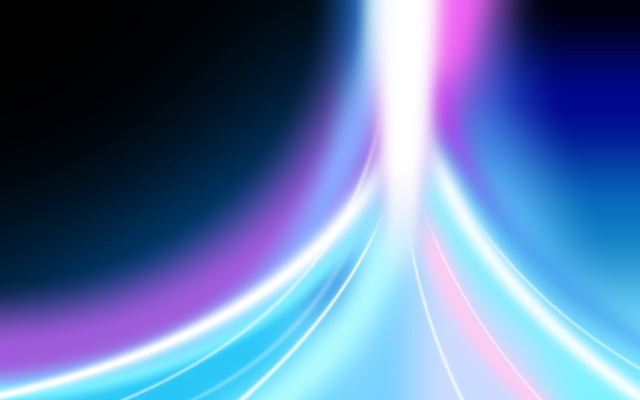
This background is drawn by a Shadertoy shader. Its source:

```glsl
// Glowing ribbons of light that pour from a white stem and fan out to both sides.
// Elliptic fields split the backdrop into colour zones; soft strokes along
// quadratic curves add the bright streaks, coloured bands and fine threads.

const vec3 WHITE = vec3(1.0);
const vec3 CYAN = vec3(0.50, 0.95, 1.0);
const vec3 AQUA = vec3(0.16, 0.78, 0.97);
const vec3 AZURE = vec3(0.16, 0.52, 0.95);
const vec3 PERIWINKLE = vec3(0.54, 0.66, 1.0);
const vec3 PURPLE = vec3(0.62, 0.36, 0.86);
const vec3 MAGENTA = vec3(0.92, 0.38, 0.95);
const vec3 LAVENDER = vec3(0.79, 0.86, 1.0);
const vec3 PINK = vec3(1.0, 0.80, 0.95);
const vec3 NAVY = vec3(0.0, 0.24, 0.45);

// Ellipse field, prolonged straight upward: negative inside, zero on the rim.
float archField(vec2 p, vec2 centre, vec2 radius) {
    vec2 q = (p - centre) / radius;
    return length(vec2(q.x, max(q.y, 0.0))) - 1.0;
}

// Distance to a quadratic curve and the parameter of its nearest point.
vec2 curveDistance(vec2 p, vec2 a, vec2 b, vec2 c) {
    float t = clamp((p.y - a.y) / (c.y - a.y), 0.0, 1.0);
    vec2 offset = p - a;
    for (int i = 0; i < 9; i++) {
        offset = p - mix(mix(a, b, t), mix(b, c, t), t);
        vec2 tangent = 2.0 * mix(b - a, c - b, t);
        t = clamp(t + 0.75 * dot(offset, tangent) / dot(tangent, tangent), 0.0, 1.0);
    }
    return vec2(length(p - mix(mix(a, b, t), mix(b, c, t), t)), t);
}

// Soft stroke whose width runs from widths.x to widths.y and fades in at its start.
float stroke(vec2 p, vec2 a, vec2 b, vec2 c, vec2 widths) {
    vec2 d = curveDistance(p, a, b, c);
    float r = d.x / mix(widths.x, widths.y, d.y);
    return exp(-r * r) * smoothstep(0.0, 0.28, d.y);
}

// Dark field, purple ribbon and pale inner ribbon on the left.
vec3 leftZone(vec2 p, float outer, float inner) {
    float depth = max(-outer, 0.0);
    vec3 night = NAVY * exp(-5.5 * depth * depth - 1.2 * depth);
    night *= smoothstep(-0.25, 0.62, p.y) * smoothstep(-0.75, 0.5, p.x);
    float u = outer / max(outer - inner, 0.02);
    float turn = clamp(0.25 + (p.y - 0.31) * 0.96, 0.14, 0.78);
    vec3 ribbon = mix(PURPLE, PERIWINKLE, smoothstep(turn - 0.2, turn + 0.15, u));
    float violet = exp(-pow((u - 0.74) / 0.13, 2.0)) * smoothstep(0.62, 0.35, p.y);
    ribbon = mix(ribbon, PURPLE, 0.75 * violet);
    ribbon = mix(ribbon, CYAN, smoothstep(0.78, 1.0, u) * smoothstep(0.45, 0.7, p.y));
    vec3 crest = mix(AZURE, CYAN, smoothstep(0.2, 0.5, u));
    ribbon = mix(crest, ribbon, smoothstep(0.0, 0.32, p.y));
    return mix(night, ribbon, smoothstep(-0.10, 0.13, outer));
}

// Fan of pale colours below the stem.
vec3 middleZone(vec2 p) {
    vec3 col = mix(AQUA, vec3(0.48, 0.82, 1.0), smoothstep(0.6, 0.92, p.x));
    col = mix(col, LAVENDER, smoothstep(0.95, 1.12, p.x));
    col = mix(col, CYAN, smoothstep(1.28, 1.5, p.x));
    float shade = smoothstep(0.13, 0.0, length((p - vec2(0.83, 0.71)) * vec2(1.0, 0.7)));
    return mix(col, vec3(0.17, 0.57, 0.88), 0.8 * shade);
}

// Deep blue sky on the right, with a magenta beam beside the stem.
vec3 rightZone(vec2 p) {
    vec3 col = mix(vec3(0.0, 0.0, 0.06), vec3(0.0, 0.03, 0.55), smoothstep(0.0, 0.26, p.y));
    col = mix(col, vec3(0.04, 0.46, 0.75), smoothstep(0.25, 0.57, p.y));
    col = mix(col, vec3(0.48, 0.87, 1.0), smoothstep(0.52, 0.88, p.y));
    float near = smoothstep(1.42, 1.16, p.x - 0.3 * max(p.y - 0.25, 0.0));
    vec3 haze = mix(vec3(0.2, 0.42, 0.85), vec3(0.38, 0.75, 0.97), smoothstep(0.2, 0.6, p.y));
    col = mix(col, haze, near * smoothstep(-0.1, 0.32, p.y));
    float beam = smoothstep(1.36, 1.16, p.x + 0.22 * p.y);
    vec3 beamColour = mix(PURPLE, MAGENTA, smoothstep(1.29, 1.17, p.x + 0.3 * p.y));
    return mix(col, beamColour, beam * smoothstep(0.5, 0.1, p.y));
}

void mainImage(out vec4 fragColor, in vec2 fragCoord) {
    // Height units, with y running down from the top edge.
    vec2 p = (fragCoord - 0.5 * iResolution.xy) / iResolution.y;
    p = vec2(p.x + 0.8, 0.5 - p.y);

    // Backdrop zones
    float outer = archField(p, vec2(-0.042, 0.0), vec2(0.896, 0.775));
    float inner = archField(p, vec2(-0.042, 0.208), vec2(1.073, 0.788));
    float right = archField(p, vec2(1.875, 0.198), vec2(0.823, 0.823));
    vec3 col = mix(leftZone(p, outer, inner), middleZone(p), smoothstep(-0.02, 0.03, inner));
    col = mix(col, rightZone(p), smoothstep(0.04, -0.05, right));

    // Wide coloured bands
    vec2 d = curveDistance(p, vec2(1.077, 0.14), vec2(1.146, 0.583), vec2(1.64, 0.88));
    float band = exp(-pow(d.x / 0.034, 2.0)) * smoothstep(0.0, 0.12, d.y);
    vec3 bandColour = mix(vec3(0.75, 0.22, 0.92), vec3(0.25, 0.60, 0.93), smoothstep(0.05, 0.65, d.y));
    col = mix(col, bandColour, band * mix(0.9, 0.45, d.y));
    col = mix(col, CYAN, 0.8 * stroke(p, vec2(1.05, 0.34), vec2(1.125, 0.70), vec2(1.64, 1.04), vec2(0.05, 0.08)));
    col = mix(col, CYAN, 0.6 * stroke(p, vec2(1.02, 0.33), vec2(0.833, 0.85), vec2(-0.1, 1.02), vec2(0.03, 0.045)));
    col = mix(col, vec3(0.72, 1.0, 1.0), 0.9 * stroke(p, vec2(1.0, 0.42), vec2(0.99, 0.80), vec2(0.62, 1.06), vec2(0.05, 0.075)));
    col = mix(col, PINK, 0.95 * stroke(p, vec2(1.05, 0.48), vec2(1.10, 0.80), vec2(1.38, 1.04), vec2(0.035, 0.03)));

    // White streaks
    col = mix(col, WHITE, stroke(p, vec2(1.02, 0.27), vec2(0.833, 0.833), vec2(-0.1, 1.01), vec2(0.034, 0.010)));
    col = mix(col, WHITE, 0.9 * stroke(p, vec2(1.05, 0.26), vec2(1.135, 0.677), vec2(1.64, 1.02), vec2(0.032, 0.022)));

    // Stem with a faint pink halo
    float stemX = abs(p.x - 1.017 + 0.02 * p.y);
    float stemWidth = mix(0.078, 0.035, smoothstep(0.0, 0.65, p.y));
    float stemFade = smoothstep(0.75, 0.38, p.y);
    col = mix(col, PINK, 0.65 * exp(-pow(stemX / (stemWidth + 0.025), 4.0)) * stemFade);
    col = mix(col, WHITE, exp(-pow(stemX / stemWidth, 4.0)) * stemFade);

    // Fine threads
    float threads = 0.55 * stroke(p, vec2(0.9625, 0.22), vec2(0.896, 0.77), vec2(0.26, 1.02), vec2(0.007, 0.004));
    threads += 0.85 * stroke(p, vec2(0.97, 0.50), vec2(0.875, 0.77), vec2(0.58, 1.02), vec2(0.003, 0.007));
    threads += 0.3 * stroke(p, vec2(0.90, 0.56), vec2(0.77, 0.875), vec2(0.44, 1.02), vec2(0.010, 0.005));
    threads += 0.75 * stroke(p, vec2(1.02, 0.56), vec2(1.05, 0.79), vec2(1.165, 1.02), vec2(0.003, 0.005));
    threads += 0.5 * stroke(p, vec2(1.05, 0.50), vec2(1.14, 0.77), vec2(1.37, 1.02), vec2(0.003));
    threads += 0.5 * stroke(p, vec2(1.17, 0.52), vec2(1.33, 0.77), vec2(1.64, 0.945), vec2(0.004));
    fragColor = vec4(mix(col, WHITE, clamp(threads, 0.0, 1.0)), 1.0);
}
```
